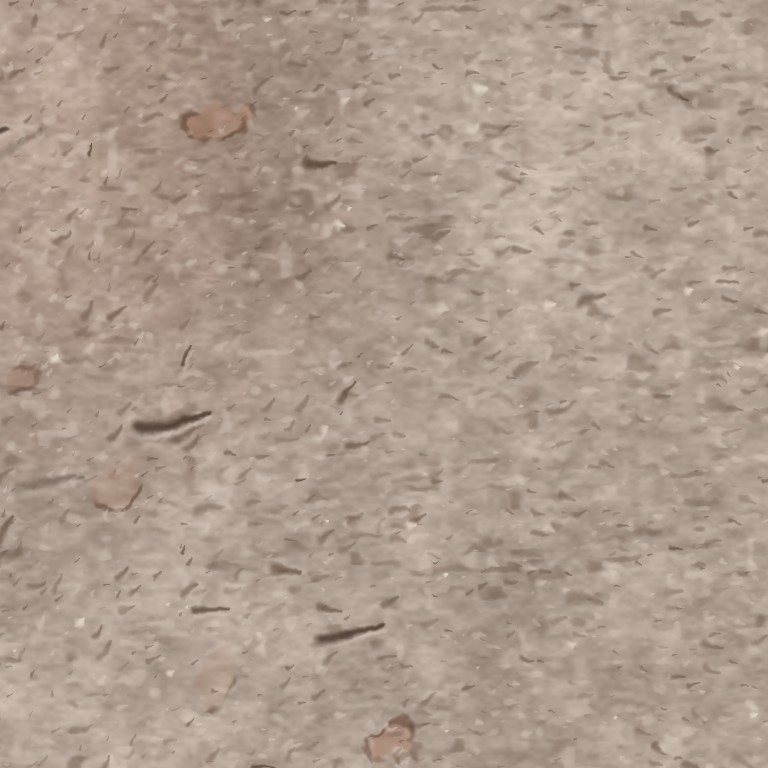
This texture is drawn by a Shadertoy shader. Its source:

```glsl
vec3 hash(vec2 p) {
    vec3 h = fract(p.xyx * vec3(0.1031, 0.1030, 0.0973));
    h += dot(h, h.yxz + 33.33);
    return fract((h.xxy + h.yzz) * h.zyx);
}

float noise(vec2 p) {
    vec2 cell = floor(p), f = fract(p);
    f = f * f * (3.0 - 2.0 * f);
    return mix(mix(hash(cell).x, hash(cell + vec2(1, 0)).x, f.x),
               mix(hash(cell + vec2(0, 1)).x, hash(cell + vec2(1, 1)).x, f.x), f.y);
}

float fbm(vec2 p) {
    float sum = 0.0, weight = 0.53;
    for (int i = 0; i < 4; i++) {
        sum += weight * noise(p);
        p = p * 2.03 + 17.3;
        weight *= 0.5;
    }
    return sum;
}

// Coordinates in a frame rotated by the angle
vec2 turn(vec2 p, float angle) {
    float c = cos(angle), s = sin(angle);
    return vec2(c * p.x + s * p.y, c * p.y - s * p.x);
}

// The litter lies diagonally on the left and flattens to the right
float grainAngle(float x) {
    return mix(0.75, -0.08, smoothstep(0.0, 0.9, x));
}

// Grain stretched along the local direction
float grain(vec2 p, vec2 frequency) {
    float diagonal = noise(turn(p, 0.65) * frequency + 40.0);
    float level = noise(turn(p, 0.02) * frequency + 90.0);
    return mix(diagonal, level, smoothstep(0.25, 0.7, p.x)) - 0.5;
}

// Scattered bent slivers with soft edges; size is half length and half width in cells
float flecks(vec2 p, float cells, float density, vec2 size, float seed) {
    float cover = 0.0;
    vec2 q = p * cells;
    for (int j = -1; j <= 1; j++)
    for (int i = -1; i <= 1; i++) {
        vec2 cell = floor(q) + vec2(i, j);
        vec3 place = hash(cell + seed), shape = hash(cell + seed + 57.0);
        if (place.z > density) continue;
        vec2 center = cell + place.xy;
        vec2 d = turn(q - center, grainAngle(center.x / cells) + (shape.x - 0.5) * 1.1);
        d.y += (shape.y - 0.5) * 0.8 * d.x * d.x;
        vec2 halfSize = size * (0.35 + 1.0 * shape.z * shape.z);
        halfSize.y *= 1.0 - 0.5 * clamp(d.x / halfSize.x, -1.0, 1.0);
        d.x -= clamp(d.x, -halfSize.x, halfSize.x);
        float mask = 1.0 - smoothstep(0.1, 1.5, length(d) / halfSize.y);
        cover = max(cover, mask * (0.25 + 0.75 * fract(place.z * 91.7 + shape.y)));
    }
    return cover;
}

// Ragged dry leaves: x is the fill, y the shaded rim
vec2 leaves(vec2 p) {
    vec2 cover = vec2(0), q = p * 6.0;
    for (int j = -1; j <= 1; j++)
    for (int i = -1; i <= 1; i++) {
        vec2 cell = floor(q) + vec2(i, j);
        vec3 place = hash(cell + 211.0), shape = hash(cell + 263.0);
        vec2 center = cell + place.xy;
        if (place.z > 0.32 - 0.05 * center.x) continue;
        vec2 d = turn(q - center, grainAngle(center.x / 6.0) + shape.x - 0.5);
        float edge = length(d * vec2(1.0, 1.8)) - 0.11 - 0.15 * shape.y + 0.5 * (fbm(q * 4.0) - 0.5);
        float fill = 1.0 - smoothstep(-0.05, 0.03, edge);
        float rim = 1.0 - smoothstep(0.01, 0.06, abs(edge));
        rim *= smoothstep(0.4, 0.65, noise(q * 6.0 + 8.0));
        cover = max(cover, vec2(fill * (0.2 + 0.6 * shape.z), rim));
    }
    return cover;
}

void mainImage(out vec4 fragColor, in vec2 fragCoord) {
    vec2 p = fragCoord / iResolution.y;
    vec2 rough = p + 0.010 * (vec2(fbm(p * 55.0), fbm(p * 55.0 + 31.0)) - 0.5);

    // Packed soil: broad stains, lumps and fine grain
    float tone = 0.19 * (fbm(p * 3.2 + 5.0) - 0.5) + 0.11 * (fbm(p * 11.0) - 0.5);
    tone += 0.07 * grain(rough, vec2(30, 55)) + 0.085 * grain(rough + 3.0, vec2(65, 115));
    tone += 0.05 * grain(p + 7.0, vec2(130, 200));
    vec3 color = vec3(0.692, 0.623, 0.572) + tone;

    // Faint red in the upper left, greyer right
    float red = smoothstep(0.7, 0.0, length((p - vec2(0.12, 0.8)) * vec2(1.2, 1.0)));
    color += mix(vec3(-0.004, 0.001, 0.002), vec3(-0.005, -0.024, -0.027), red);

    // Dry leaves
    vec2 leaf = leaves(p);
    vec3 leafColor = mix(vec3(0.60, 0.42, 0.33), vec3(0.74, 0.58, 0.49), noise(p * 45.0));
    color = mix(color, leafColor, 0.65 * leaf.x);
    color = mix(color, vec3(0.38, 0.27, 0.21), 0.6 * leaf.y);

    // Shaded pits and pale crumbs, gathered in clusters
    vec3 pale = vec3(0.86, 0.81, 0.76), dark = vec3(0.36, 0.28, 0.22);
    float cluster = smoothstep(0.3, 0.7, fbm(p * 9.0 + 63.0));
    float pits = grain(rough + 11.0, vec2(38, 85));
    color = mix(color, dark, 0.38 * cluster * smoothstep(0.16, 0.46, pits));
    color = mix(color, pale, 0.38 * smoothstep(0.2, 0.46, grain(rough + 19.0, vec2(50, 80))));

    // Pale chips and dark slivers
    color = mix(color, pale, 0.5 * flecks(rough, 42.0, 0.35, vec2(0.2, 0.15), 11.0));
    color = mix(color, pale + 0.06, 0.8 * flecks(rough, 22.0, 0.12, vec2(0.07, 0.10), 71.0));
    color = mix(color, dark, 0.5 * flecks(rough, 40.0, 0.4, vec2(0.32, 0.13), 23.0));
    color = mix(color, dark, (0.4 + 0.5 * cluster) * flecks(rough, 16.0, 0.33, vec2(0.26, 0.075), 37.0));

    // Twigs with a lit lower edge
    float twig = flecks(rough, 6.0, 0.30, vec2(0.24, 0.036), 131.0);
    float lit = flecks(rough + vec2(-0.002, 0.007), 6.0, 0.30, vec2(0.24, 0.036), 131.0);
    color = mix(color, pale, 0.5 * lit);
    color = mix(color, vec3(0.29, 0.22, 0.18), 0.9 * twig);

    fragColor = vec4(clamp(color, 0.0, 1.0), 1.0);
}
```
